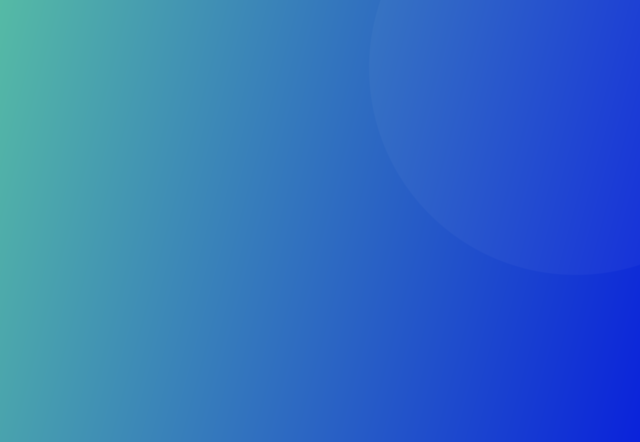
A Shadertoy shader for this background:

```glsl
// A calm teal-to-blue backdrop: one slanted linear gradient spans the canvas
// from corner to corner, and a large, faint pale disc rests at the upper right.
// Positions are in canvas heights, with the origin at the lower left.

const vec3 TEAL = vec3(0.333, 0.730, 0.648);
const vec3 DEEP_BLUE = vec3(0.040, 0.135, 0.858);
const vec3 PALE = vec3(1.0);

const float SLOPE_ANGLE = radians(15.0); // downward tilt of the gradient axis
const vec2 DISC_CENTER = vec2(1.303, 0.846);
const float DISC_RADIUS = 0.468;
const float DISC_OPACITY = 0.033;

// Progress from 0 at the top left corner to 1 at the bottom right corner.
float slantedProgress(vec2 p, vec2 size, float angle) {
    vec2 axis = vec2(cos(angle), sin(angle));
    vec2 fromTopLeft = vec2(p.x, size.y - p.y);
    return clamp(dot(fromTopLeft, axis) / dot(size, axis), 0.0, 1.0);
}

// Smooth coverage of a filled disc.
float discMask(vec2 p, vec2 center, float radius, float edge) {
    float dist = length(p - center) - radius;
    return 1.0 - smoothstep(-edge, edge, dist);
}

void mainImage(out vec4 fragColor, in vec2 fragCoord) {
    vec2 p = fragCoord / iResolution.y;
    vec2 size = vec2(iResolution.x / iResolution.y, 1.0);
    float pixel = 1.0 / iResolution.y;

    // Background gradient
    vec3 color = mix(TEAL, DEEP_BLUE, slantedProgress(p, size, SLOPE_ANGLE));

    // Translucent disc
    float disc = discMask(p, DISC_CENTER, DISC_RADIUS, pixel);
    color = mix(color, PALE, DISC_OPACITY * disc);

    fragColor = vec4(color, 1.0);
}
```
